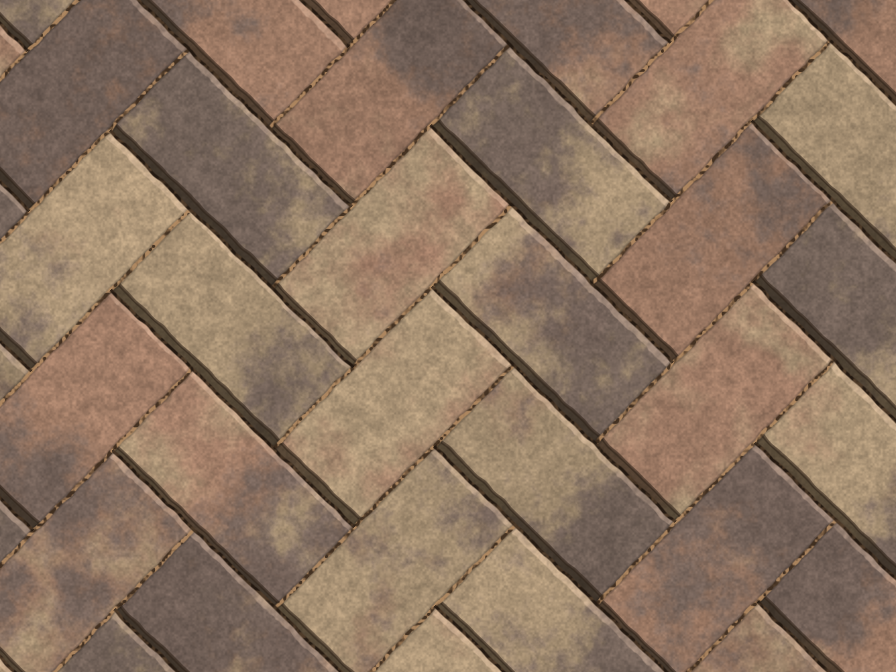
This texture is drawn by a Shadertoy shader. Its source:

```glsl
// Diagonal herringbone paving of mottled brown bricks with bevelled edges and sandy joints.

float hash(vec2 p) {
    vec3 a = fract(vec3(p.xyx) * 0.1031);
    a += dot(a, a.yzx + 33.33);
    return fract((a.x + a.y) * a.z);
}

float noise(vec2 p) {
    vec2 i = floor(p), f = fract(p);
    f = f * f * (3.0 - 2.0 * f);
    return mix(mix(hash(i), hash(i + vec2(1, 0)), f.x),
               mix(hash(i + vec2(0, 1)), hash(i + vec2(1, 1)), f.x), f.y);
}

float fbm(vec2 p) {
    float sum = 0.0, amp = 0.5;
    for (int i = 0; i < 5; i++) {
        sum += amp * noise(p);
        p = mat2(1.6, 1.2, -1.2, 1.6) * p + 7.3;
        amp *= 0.55;
    }
    return sum / 1.05;
}

// Stone colour of one brick; s runs from 0 to 1 along its length
vec3 brickColor(vec2 local, vec2 id, float s) {
    vec2 q = local + id * 17.0 + 200.0;
    float cloud = fbm(q * 2.2);
    float speckle = fbm(q * 9.0 + 40.0);
    float rust = smoothstep(0.3, 0.7, hash(id + 3.1) + 0.9 * (cloud - 0.5));
    vec3 col = mix(vec3(0.66, 0.57, 0.455), vec3(0.62, 0.48, 0.395), rust);

    // Soot-grey stain, stronger toward one end, with a ragged border
    float soot = mix(hash(id + 11.7), hash(id + 29.3), smoothstep(0.15, 0.85, s));
    soot += 0.7 * (cloud - 0.5) + 0.5 * (speckle - 0.5);
    col = mix(col, vec3(0.42, 0.36, 0.33), 0.92 * smoothstep(0.42, 0.82, soot));
    return col * (0.86 + 0.28 * speckle) * (0.96 + 0.08 * hash(id + 5.0));
}

void mainImage(out vec4 fragColor, in vec2 fragCoord) {
    vec2 p = fragCoord / iResolution.y;

    // Skewed grid whose unit is one brick width
    mat2 grid = mat2(0.1208, -0.1175, 0.1181, 0.1207);
    vec2 q = inverse(grid) * (p - vec2(0.643, 0.5747));
    float px = 6.0 / iResolution.y;
    q += 0.016 * (vec2(noise(q * 9.0 + 90.0), noise(q * 9.0 + 170.0)) - 0.5);

    // Herringbone: cells pair up along x or y by their diagonal number
    vec2 cell = floor(q);
    int k = (int(cell.x + cell.y) + 400) & 3;
    bool alongX = k < 2;
    vec2 id = cell - (alongX ? vec2(k, 0) : vec2(0, k - 2));
    vec2 size = alongX ? vec2(2, 1) : vec2(1, 2);
    vec2 local = q - id;
    float s = alongX ? local.x * 0.5 : local.y * 0.5;

    vec3 col = brickColor(local, id, s);
    float grain = noise(p * 330.0) + noise(p * 190.0 + 50.0) - 1.0;
    col *= 1.0 + 0.13 * grain;

    // Distances to the shaded, lit and side edges
    float low = local.y;
    float high = size.y - local.y;
    float side = min(local.x, size.x - local.x);
    float wear = noise(q * 26.0 + 300.0);

    // Lit bevel on the upper right edge
    float litWidth = mix(0.045, 0.07, hash(id + 8.0)) + 0.012 * (wear - 0.5);
    float lit = 1.0 - smoothstep(litWidth - px, litWidth + px, high);
    col = mix(col, col * 0.7 + vec3(0.36, 0.31, 0.27), lit * (0.45 + 0.5 * wear));

    // Shaded bevel on the lower left edge, with a darker crease
    float shadeWidth = mix(0.05, 0.085, hash(id + 14.0));
    float shade = 1.0 - smoothstep(shadeWidth - px, shadeWidth + px, low);
    float crease = 1.0 - smoothstep(0.008, 0.012 + px, abs(low - shadeWidth));
    col = mix(col, col * 0.3 + vec3(0.10, 0.08, 0.05), 0.9 * shade);
    col = mix(col, vec3(0.19, 0.14, 0.10), 0.6 * crease);

    // Sandy grit in the side joints, broken by small dark gaps
    float grit = noise(p * 210.0 + 400.0);
    vec3 sand = mix(vec3(0.24, 0.17, 0.11), vec3(0.70, 0.54, 0.38), smoothstep(0.2, 0.7, grit));
    float joint = 1.0 - smoothstep(0.016 - px, 0.016 + px, side + 0.008 * (wear - 0.5));
    float rim = 1.0 - smoothstep(0.015, 0.04, side);
    col = mix(col * (1.0 - 0.22 * rim), sand, 0.9 * joint);

    // Deep dark joint between the bevels
    float gap = 1.0 - smoothstep(0.014 - px, 0.014 + px, min(low, high));
    col = mix(col, mix(vec3(0.13, 0.09, 0.06), sand, 0.35 * grit), gap);

    fragColor = vec4(clamp(col, 0.0, 1.0), 1.0);
}
```
